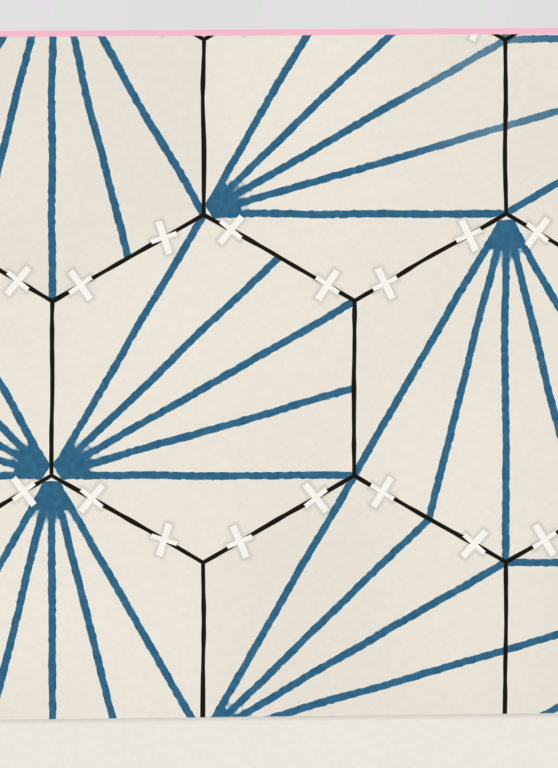
This pattern is drawn by a Shadertoy shader. Its source:

```glsl
// Hexagonal tiles with blue ray fans, dark seams and white cross spacers on a board.

const float SIDE = 0.2272;                // tile side, in canvas heights
const vec2  ORIGIN = vec2(0.2645, 0.4945); // centre of tile (0, 0)
const float RAY_HALF = 0.0205;            // half widths, in tile sides
const float SEAM_HALF = 0.0115;
const float RAY_WEB = 0.035;              // blending where rays meet
const float TIP_GAP = 0.035;
const float SPACER_POS = 0.28;            // offset from the seam middle
const vec2  LONG_ARM = vec2(0.019, 0.098);
const vec2  SHORT_ARM = vec2(0.078, 0.014);
const float WOBBLE = 0.012;
const float APOTHEM = 0.8660254;
const vec2  LATTICE = vec2(1.7320508, 3.0);
const ivec3 EVEN_TURNS = ivec3(2, 0, 4);  // fan directions, in sixths of a turn
const ivec3 ODD_TURNS = ivec3(4, 0, 3);

const vec3 CREAM = vec3(0.915, 0.893, 0.845);
const vec3 BLUE = vec3(0.205, 0.400, 0.525);
const vec3 BLACK = vec3(0.115, 0.105, 0.085);
const vec3 WHITE = vec3(0.965, 0.955, 0.930);
const vec3 WALL = vec3(0.870, 0.865, 0.870);
const vec3 TABLE = vec3(0.925, 0.905, 0.870);
const vec3 PINK = vec3(0.960, 0.735, 0.800);

float hash(vec2 p) {
    vec3 q = fract(p.xyx * vec3(0.1031, 0.1030, 0.0973));
    q += dot(q, q.yzx + 33.33);
    return fract((q.x + q.y) * q.z);
}

float noise(vec2 p) {
    vec2 i = floor(p), f = fract(p);
    f = f * f * (3.0 - 2.0 * f);
    vec2 e = vec2(0.0, 1.0);
    return mix(mix(hash(i), hash(i + e.yx), f.x),
               mix(hash(i + e), hash(i + e.yy), f.x), f.y);
}

float cover(float d, float px) { return smoothstep(px, -px, d); }

float smoothMin(float a, float b, float k) {
    float h = max(k - abs(a - b), 0.0) / k;
    return min(a, b) - 0.25 * h * h * k;
}

float box(vec2 p, vec2 halfSize) {
    vec2 d = abs(p) - halfSize;
    return length(max(d, 0.0)) + min(max(d.x, d.y), 0.0);
}

// Five rays from one corner to evenly spaced points on the two far edges.
float rayFan(vec2 p) {
    float d = 1e3;
    for (int i = -2; i <= 2; i++) {
        vec2 target = vec2(2.0 - 0.25 * abs(float(i)), 0.4330127 * float(i));
        float t = clamp(dot(p, target) / dot(target, target), 0.0, 1.0);
        d = smoothMin(d, length(p - t * target) - RAY_HALF, RAY_WEB);
    }
    float wedge = max(abs(p.y) * APOTHEM - p.x * 0.5 - RAY_HALF, p.x - 0.2);
    return max(min(d, wedge), TIP_GAP - p.x);
}

// Crosses near both ends of each slanted seam, jittered per seam end.
float spacers(vec2 local, vec2 centre) {
    vec2 s = vec2(local.x < 0.0 ? -1.0 : 1.0, local.y < 0.0 ? -1.0 : 1.0);
    vec2 a = abs(local), n = vec2(0.5, APOTHEM);
    vec2 along = vec2(dot(a, vec2(n.y, -n.x)) * s.x, (dot(a, n) - APOTHEM) * s.y);
    float end = along.x < 0.0 ? -1.0 : 1.0;
    vec2 seam = round((centre + s * n * APOTHEM) / vec2(0.4330127, 0.75));
    vec2 key = seam + vec2(40.0 + 17.0 * end, 60.0);
    along.x -= end * (SPACER_POS + 0.09 * (hash(key) - 0.5));
    float tilt = 0.5 * (hash(key + 9.0) - 0.5);
    along = mat2(cos(tilt), sin(tilt), -sin(tilt), cos(tilt)) * along;
    return min(box(along, LONG_ARM), box(along, SHORT_ARM));
}

void mainImage(out vec4 fragColor, in vec2 fragCoord) {
    vec2 p = fragCoord / iResolution.y;
    float px = 1.0 / (iResolution.y * SIDE);
    vec2 q = (p - ORIGIN) / SIDE;
    q += WOBBLE * (vec2(noise(q * 3.0 + 20.0), noise(q * 3.0 + 50.0)) - 0.5);

    // Nearest tile of the two interleaved lattices
    vec2 even = round(q / LATTICE), odd = round(q / LATTICE - 0.5);
    vec2 evenPos = q - even * LATTICE, oddPos = q - (odd + 0.5) * LATTICE;
    bool isEven = dot(evenPos, evenPos) < dot(oddPos, oddPos);
    vec2 local = isEven ? evenPos : oddPos, centre = q - local;
    int column = int(mod((isEven ? even.x : odd.x) + 1.0, 3.0));
    int turn = isEven ? EVEN_TURNS[column] : ODD_TURNS[column];

    // Tile body with soft shade and mottling
    float grain = noise(p * 180.0) - 0.5;
    float shade = 0.025 * (noise(p * 5.0) - 0.5) + 0.012 * grain;
    vec3 color = CREAM + shade + 0.016 * (hash(round(centre * 4.0) + 80.0) - 0.5);

    // Painted fan, faded by a glare patch
    float angle = radians(30.0 + 60.0 * float(turn));
    vec2 dir = vec2(cos(angle), sin(angle));
    vec2 fan = vec2(dot(local, dir) + 1.0, dot(local, vec2(-dir.y, dir.x)));
    float glare = 0.3 * smoothstep(0.16, 0.0, length(p - vec2(0.64, 0.88)));
    vec3 paint = mix(BLUE + 0.05 * grain, CREAM, glare);
    color = mix(color, paint, cover(rayFan(fan) + 0.006 * grain, px));

    // Seams, then spacers with a faint shadow
    vec2 a = abs(local);
    float seam = APOTHEM - max(a.x, 0.5 * a.x + APOTHEM * a.y);
    float seamHalf = SEAM_HALF * (0.8 + 0.4 * noise(q * 12.0));
    color = mix(color, BLACK, cover(seam - seamHalf, px));
    float cross = spacers(local, centre);
    color *= 1.0 - 0.10 * smoothstep(0.03, 0.0, cross);
    color = mix(color, WHITE, cover(cross, px));

    // Wall, pink strip and table around the board
    float edge = 1.0 / iResolution.y;
    float top = p.y - 0.952 - 0.005 * p.x;
    float bottom = 0.063 + 0.012 * p.x - p.y;
    color = mix(color, PINK, cover(-top, edge));
    color = mix(color, WALL + 0.02 * noise(p * 4.0), cover(0.008 - top, edge));
    vec3 table = TABLE - 0.09 * smoothstep(0.008, 0.0, bottom);
    color = mix(color, table + 0.01 * grain, cover(-bottom, edge));
    fragColor = vec4(color, 1.0);
}
```
